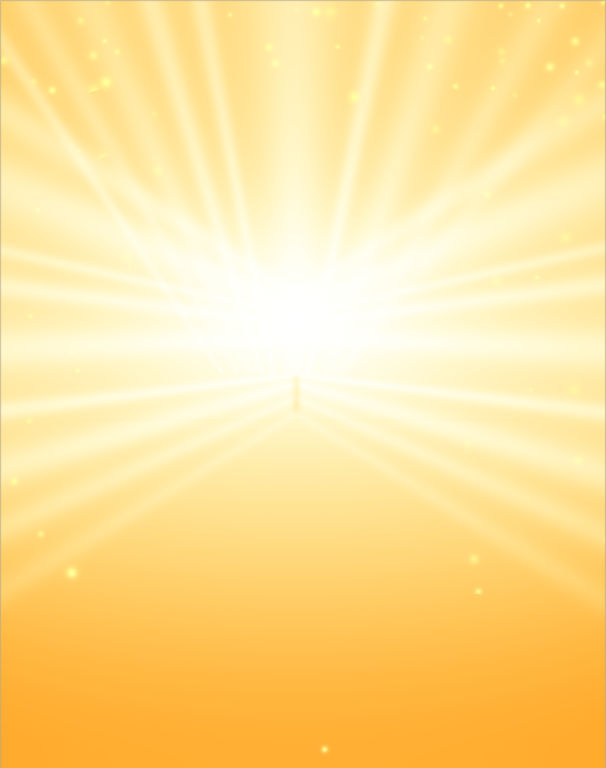
This background is drawn by a WebGL 2 fragment shader. Its source:

```glsl
#version 300 es
precision highp float;
// Golden backdrop: a vertical amber gradient with a white glow, crossed by
// mirrored side beams and a fan of upward beams, with hashed sparkles on top.
// Light is summed as one tone value, which a curve then turns into colour.
uniform vec2 u_resolution;
out vec4 outColor;

const float AXIS_X = 0.489;       // beam axis, share of the width
const float HALF_WIDTH = 0.4;     // axis to side edge, in canvas heights
const float FLOOR_Y = 0.512;      // where the upward beams are cut off
const float SEAM_Y = 0.453;       // faint horizontal seam
const float TONE_LOW = 0.20;
const float TONE_HIGH = 0.72;
const vec2 GLOW_CENTRE = vec2(0.0, 0.59);
const vec2 GLOW_SIZE = vec2(0.22, 0.13);
const float SPARK_CELL = 0.05;
const vec3 SPARK_COLOR = vec3(1.0, 1.0, 0.60);
const vec3 FRAME_COLOR = vec3(0.70, 0.66, 0.55);

// Side beams: height at the axis, height at the edge, width, strength
const int SIDE_COUNT = 9;
const vec4 SIDE_BEAMS[SIDE_COUNT] = vec4[](
  vec4(0.616, 0.865, 0.030, 0.45), vec4(0.600, 0.765, 0.045, 0.60),
  vec4(0.590, 0.677, 0.010, 0.50), vec4(0.578, 0.629, 0.015, 0.60),
  vec4(0.560, 0.545, 0.028, 0.65), vec4(0.512, 0.463, 0.013, 0.65),
  vec4(0.500, 0.385, 0.027, 0.55), vec4(0.482, 0.305, 0.022, 0.35),
  vec4(0.460, 0.220, 0.022, 0.20));

// Upward beams: x at the floor, x at the top, width, strength
const int UP_COUNT = 10;
const vec4 UP_BEAMS[UP_COUNT] = vec4[](
  vec4(0.000, -0.005, 0.055, 0.55), vec4(0.015, 0.115, 0.017, 0.60),
  vec4(0.040, 0.200, 0.034, 0.40), vec4(0.060, 0.330, 0.028, 0.28),
  vec4(0.050, 0.450, 0.030, 0.25), vec4(-0.030, -0.125, 0.014, 0.50),
  vec4(-0.045, -0.190, 0.018, 0.50), vec4(-0.060, -0.270, 0.028, 0.32),
  vec4(-0.075, -0.350, 0.020, 0.28), vec4(-0.095, -0.420, 0.014, 0.40));

float hash(vec2 p) {
  return fract(sin(dot(p, vec2(127.1, 311.7))) * 43758.5453);
}

float bell(float d, float width) {
  return exp(-d * d / (width * width));
}

// Soft beam that widens and fades as t runs from its root to its far end
float beam(vec4 b, float across, float t) {
  float width = b.z * mix(0.25, 1.0, t);
  return b.w * mix(1.0, 0.65, t) * bell(across - mix(b.x, b.y, t), width);
}

// Gradient, central glow and darker corners
float baseTone(vec2 p) {
  float side = abs(p.x) / HALF_WIDTH;
  float tone = mix(TONE_LOW, TONE_HIGH, smoothstep(0.0, 0.52, p.y));
  tone -= 0.20 * smoothstep(0.55, 1.0, p.y);
  tone -= 0.10 * side * side * smoothstep(-0.2, 0.4, p.y);
  vec2 g = (p - GLOW_CENTRE) / GLOW_SIZE;
  return tone + 0.28 * exp(-dot(g, g));
}

// Share of the remaining darkness that the beams let through
float beamShade(vec2 p) {
  float shade = 1.0;
  float outward = abs(p.x) / HALF_WIDTH;
  for (int i = 0; i < SIDE_COUNT; i++)
    shade *= 1.0 - beam(SIDE_BEAMS[i], p.y, outward);
  float rise = clamp((p.y - FLOOR_Y) / (1.0 - FLOOR_Y), 0.0, 1.0);
  float aboveFloor = smoothstep(FLOOR_Y - 0.002, FLOOR_Y + 0.004, p.y);
  for (int i = 0; i < UP_COUNT; i++)
    shade *= 1.0 - aboveFloor * beam(UP_BEAMS[i], p.x, rise);
  return shade;
}

// Scattered dots: dense at the top, sparse at the sides, none in the middle
float sparkles(vec2 p) {
  float sum = 0.0;
  for (int layer = 0; layer < 2; layer++) {
    vec2 q = p / SPARK_CELL + float(layer) * vec2(17.37, 9.61);
    vec2 cell = floor(q);
    vec2 jitter = vec2(hash(cell + 3.1), hash(cell + 7.7));
    float d = length(q - cell - mix(vec2(0.25), vec2(0.75), jitter));
    float density = 0.36 * smoothstep(0.78, 0.9, p.y);
    density += 0.13 * smoothstep(0.12, 0.3, abs(p.x)) * smoothstep(0.2, 0.3, p.y);
    float radius = mix(0.05, 0.15, pow(hash(cell + 5.3), 2.0));
    float lit = step(hash(cell), density) * mix(0.4, 1.0, hash(cell + 9.2));
    sum += lit * (bell(d, radius) + 0.15 * bell(d, radius * 1.6));
  }
  return min(sum, 1.0);
}

void main() {
  vec2 uv = gl_FragCoord.xy / u_resolution;
  float aspect = u_resolution.x / u_resolution.y;
  vec2 p = vec2((uv.x - AXIS_X) * aspect, uv.y);

  float tone = 1.0 - (1.0 - baseTone(p)) * beamShade(p);
  // Notch under the beam root and the thin seam
  float notch = smoothstep(0.455, 0.475, p.y) * (1.0 - smoothstep(0.505, 0.515, p.y));
  tone -= 0.14 * notch * bell(p.x, 0.005);
  tone -= 0.03 * bell(p.y - SEAM_Y, 0.0012) * (1.0 - smoothstep(0.15, 0.38, abs(p.x)));
  tone = clamp(tone, 0.0, 1.0);

  // Tone is the blue level; green follows it from amber to white
  vec3 color = vec3(1.0, 1.0 - 0.45 * pow(1.0 - tone, 1.62), tone);
  color = mix(color, max(color, SPARK_COLOR), sparkles(p));

  // Hairline along the left, top and right borders
  float border = min(min(uv.x, 1.0 - uv.x) * aspect, 1.0 - uv.y);
  color = mix(color, FRAME_COLOR, 0.6 * (1.0 - smoothstep(0.0005, 0.0025, border)));
  outColor = vec4(color, 1.0);
}
```
